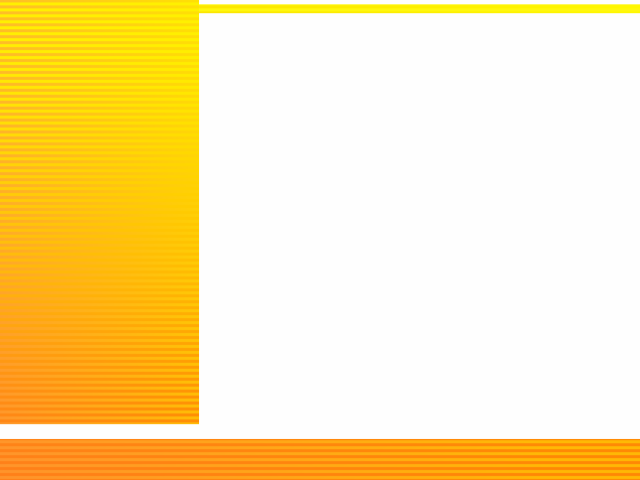
A WebGL 2 fragment shader for this background:

```glsl
#version 300 es
precision highp float;
// A white page framed by a tall side panel, a footer bar and a thin header strip.
// A vertical yellow-to-orange ramp is crossed by fine horizontal stripes that
// carry their own left-to-right ramp, so they fade out along a diagonal.
uniform vec2 u_resolution;
out vec4 outColor;

const float STRIPE_PERIOD = 0.01241;
const float STRIPE_ORIGIN = 0.0859;
const float PANEL_RIGHT = 0.311;
const vec3 WHITE = vec3(0.996);
const vec3 LEMON = vec3(1.0, 0.94, 0.0);
const vec3 GOLD = vec3(1.0, 0.79, 0.0);
const vec3 ORANGE = vec3(1.0, 0.53, 0.02);
const vec3 PEACH = vec3(1.0, 0.66, 0.18);
const vec3 AMBER = vec3(1.0, 0.82, 0.02);

// Antialiased coverage of the box between two corners.
float boxMask(vec2 p, vec2 lower, vec2 upper, vec2 pixel) {
    vec2 inside = clamp((p - lower) / pixel + 0.5, 0.0, 1.0)
                * clamp((upper - p) / pixel + 0.5, 0.0, 1.0);
    return inside.x * inside.y;
}

// Soft repeating lines: 0 on the base colour, 1 at a stripe centre.
float stripeMask(float y, float period, float origin) {
    float wave = 0.5 - 0.5 * cos(6.28318 * fract((y - origin) / period));
    return smoothstep(0.1, 0.9, wave);
}

// Vertical ramp through three colours.
vec3 verticalRamp(float y, vec3 low, vec3 middle, vec3 high) {
    vec3 lower = mix(low, middle, smoothstep(0.0, 0.62, y));
    return mix(lower, high, smoothstep(0.48, 0.95, y));
}

// Base ramp crossed by stripes coloured from left to right.
vec3 stripedFill(vec2 p, float width, float stripe) {
    vec3 base = verticalRamp(p.y, ORANGE, GOLD, LEMON);
    float across = clamp(p.x / width, 0.0, 1.0);
    vec3 line = mix(PEACH, AMBER, across);
    line.g += mix(-0.07, 0.05, p.y);
    // Warm tint toward the lower left corner.
    base += vec3(0.0, -0.03, 0.08) * (1.0 - across) * (1.0 - p.y);
    return mix(base, line, stripe * 0.85);
}

void main() {
    vec2 p = gl_FragCoord.xy / u_resolution;
    vec2 pixel = 1.0 / u_resolution;
    float stripe = stripeMask(p.y, STRIPE_PERIOD, STRIPE_ORIGIN);
    vec3 color = WHITE;

    // Header strip, brighter toward the right.
    float header = boxMask(p, vec2(PANEL_RIGHT, 0.9725), vec2(1.1, 0.991), pixel);
    vec3 headerLine = mix(vec3(0.98, 0.87, 0.0), vec3(1.0, 0.97, 0.0), p.x);
    vec3 headerColor = mix(vec3(1.0, 0.97, 0.05), headerLine, stripe);
    color = mix(color, headerColor, header);

    // Side panel.
    float panel = boxMask(p, vec2(-0.1, 0.1163), vec2(PANEL_RIGHT, 1.1), pixel);
    color = mix(color, stripedFill(p, PANEL_RIGHT, stripe), panel);

    // Footer bar.
    float footer = boxMask(p, vec2(-0.1), vec2(1.1, 0.0855), pixel);
    color = mix(color, stripedFill(p, 0.85, stripe), footer);

    outColor = vec4(color, 1.0);
}
```
